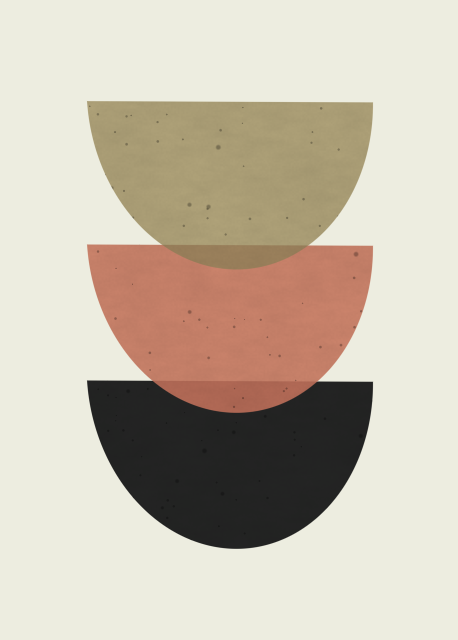
This background is drawn by a Shadertoy shader. Its source:

```glsl
float hash(vec2 p) {
    p = fract(p * vec2(0.1031, 0.1137));
    p += dot(p, p.yx + 33.33);
    return fract((p.x + p.y) * p.x * 17.0);
}

float noise(vec2 p) {
    vec2 cell = floor(p), f = fract(p);
    f = f * f * (3.0 - 2.0 * f);
    return mix(mix(hash(cell), hash(cell + vec2(1, 0)), f.x),
               mix(hash(cell + vec2(0, 1)), hash(cell + vec2(1, 1)), f.x), f.y);
}

float fbm(vec2 p) {
    float sum = 0.0, amplitude = 0.5;
    for (int i = 0; i < 5; i++) {
        sum += amplitude * noise(p);
        p = mat2(1.6, 1.2, -1.2, 1.6) * p + 7.3;
        amplitude *= 0.5;
    }
    return sum;
}

// Coverage of a half ellipse hanging below a slightly tilted rim
float bowl(vec2 p, float rim, float pixel) {
    float depth = rim - 0.0044 * (p.x - 0.3594) - p.y;
    vec2 radius = vec2(0.2235, 0.271);
    vec2 q = vec2(p.x - 0.3594 - 0.036 * max(depth, 0.0), depth + 0.009);
    float k = length(q / radius);
    float curve = k * (k - 1.0) / max(length(q / (radius * radius)), 0.001);
    float d = max(curve, -depth);
    return 1.0 - smoothstep(-0.7 * pixel, 0.7 * pixel, d);
}

void mainImage(out vec4 fragColor, in vec2 fragCoord) {
    vec2 p = fragCoord / iResolution.y;
    float pixel = 1.0 / iResolution.y;

    float olive = bowl(p, 0.8410, pixel);
    float coral = bowl(p, 0.6170, pixel);
    float black = bowl(p, 0.4045, pixel);

    // Translucent layers, with explicit overlap tints
    vec3 paper = vec3(0.929, 0.928, 0.877);
    vec3 color = mix(paper, vec3(0.135, 0.137, 0.135), black);
    vec3 coralInk = mix(vec3(0.765, 0.495, 0.405), vec3(0.675, 0.400, 0.325), black);
    color = mix(color, coralInk, coral);
    vec3 oliveInk = mix(vec3(0.660, 0.610, 0.455), vec3(0.590, 0.490, 0.350), coral);
    color = mix(color, oliveInk, olive);

    // Mottled ink with fine grain and horizontal wear
    float ink = max(olive, max(coral, black));
    float mottle = fbm(p * 14.0) - 0.48;
    float wear = fbm(p * vec2(35.0, 90.0)) - 0.48;
    float grain = noise(p * 380.0) - 0.5;
    color *= 1.0 + ink * (0.07 * mottle + 0.06 * wear + 0.02 * grain);

    // Sparse dark specks scattered over the ink
    for (int i = 0; i < 2; i++) {
        vec2 grid = p * (i == 0 ? 42.0 : 75.0) + 11.0 * float(i);
        vec2 cell = floor(grid);
        vec2 center = 0.3 + 0.4 * vec2(hash(cell + 3.0), hash(cell + 19.0));
        float radius = 0.06 + 0.12 * hash(cell + 41.0);
        float speck = 1.0 - smoothstep(radius * 0.4, radius + 0.05, length(fract(grid) - center));
        color *= 1.0 - 0.28 * ink * speck * step(0.93, hash(cell + 67.0));
    }

    fragColor = vec4(color, 1.0);
}
```
